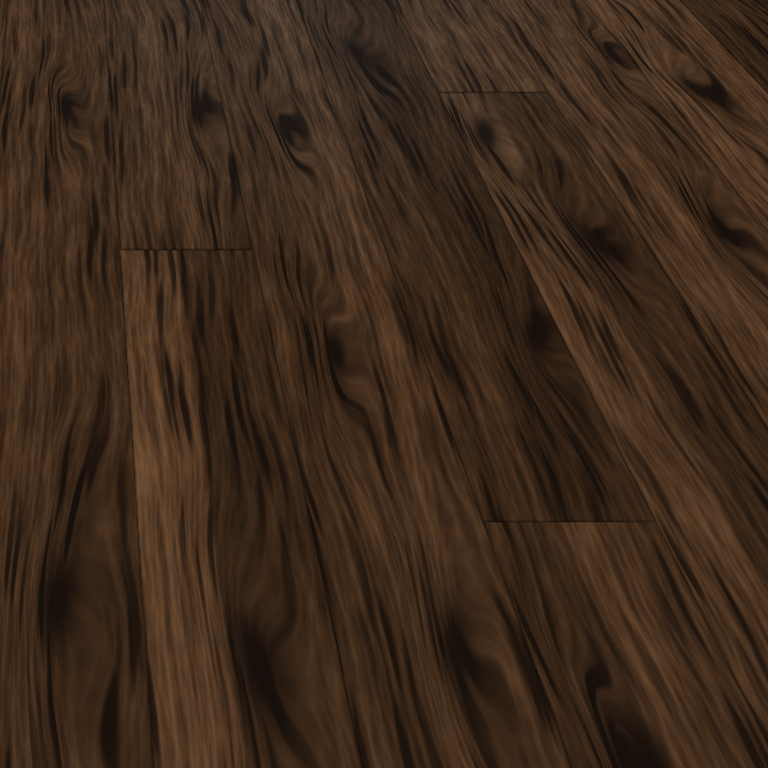
A Shadertoy shader for this texture:

```glsl
// Dark walnut plank floor seen at a slant: each point is projected onto the floor,
// assigned to a board, then shaded with stretched cellular grain, knots and veins.
// Boards converge on a vanishing point above the canvas; end joints are staggered.

const vec2 VANISH = vec2(0.08, 1.85);
const float BOARD_WIDTH = 0.147;
const float FIRST_EDGE = 0.065;
const float KNOT_SPACING = 0.23;

const vec3 UMBER = vec3(0.095, 0.062, 0.038);
const vec3 WALNUT = vec3(0.250, 0.168, 0.105);
const vec3 TAN = vec3(0.460, 0.325, 0.215);
const vec3 VEIN = vec3(0.075, 0.050, 0.036);
const vec3 SHEEN = vec3(0.045, 0.046, 0.050);

// Tone of the left and right strip of each board, before and beyond its joint
const float NEAR_TONE[16] = float[16](0.15, -0.05, 0.75, -0.35, -0.1, 0.2, -0.25, 0.15,
                                      0.5, -0.35, 0.35, 0.1, 0.7, 0.4, -0.5, -0.2);
const float FAR_TONE[16] = float[16](0.15, -0.05, 0.05, 0.1, -0.1, 0.2, -0.25, -0.65,
                                     0.1, 0.2, 0.35, 0.1, 0.7, 0.4, -0.5, -0.2);

vec2 hash22(vec2 p) {
    vec3 q = fract(p.xyx * vec3(0.1031, 0.1030, 0.0973));
    q += dot(q, q.yzx + 33.33);
    return fract((q.xx + q.yz) * q.zy);
}

// Distance to the nearest jittered cell point
float cellular(vec2 p) {
    vec2 cell = floor(p), f = fract(p);
    float nearest = 4.0;
    for (int j = -1; j <= 1; j++)
    for (int i = -1; i <= 1; i++) {
        vec2 o = vec2(i, j);
        vec2 d = o + hash22(cell + o) - f;
        nearest = min(nearest, dot(d, d));
    }
    return sqrt(nearest);
}

// Layered sines: the slow sideways drift of the grain
float drift(float v, float seed) {
    return 0.0035 * sin(v * 17.0 + seed) + 0.0018 * sin(v * 39.0 + seed * 2.3)
         + 0.0007 * sin(v * 91.0 + seed * 3.1);
}

// x: dark knot core, y: long halo that bends the grain into arches
vec2 knots(float x, float v, float board) {
    float row = floor(v / KNOT_SPACING);
    vec2 field = vec2(0.0);
    for (float j = -1.0; j <= 1.0; j++) {
        vec2 rnd = hash22(vec2(board * 7.0 + 31.0, row + j + 11.0));
        vec2 kind = hash22(rnd * 91.0 + 5.0);
        vec2 d = vec2(x - 0.15 - 0.7 * rnd.x,
                      v / KNOT_SPACING - row - j - 0.2 - 0.6 * rnd.y);
        d.x += 0.06 * sin(d.y * 9.0 + kind.x * 6.0);
        float size = mix(0.55, 1.1, kind.y) * step(0.35, kind.x) + 0.001;
        vec2 core = d / (vec2(0.09, 0.09) * size);
        vec2 halo = d / (vec2(0.20, 0.38) * size);
        field += vec2(exp(-dot(core, core)), exp(-dot(halo, halo)));
    }
    return field;
}

float boardTone(int board, float x, float beyond, float blur) {
    int k = clamp(2 * (board + 1), 0, 14);
    float side = smoothstep(0.43 - blur, 0.43 + blur, x);
    return mix(mix(NEAR_TONE[k], NEAR_TONE[k + 1], side),
               mix(FAR_TONE[k], FAR_TONE[k + 1], side), beyond);
}

vec3 woodRamp(float t) {
    vec3 low = mix(UMBER, WALNUT, clamp(t * 2.0, 0.0, 1.0));
    return mix(low, TAN, clamp(t * 2.0 - 1.0, 0.0, 1.3));
}

void mainImage(out vec4 fragColor, in vec2 fragCoord) {
    vec2 uv = fragCoord / iResolution.xy;

    // Project onto the floor: u runs across the boards, v along them
    float depth = VANISH.y - uv.y;
    float u = (uv.x - VANISH.x) / depth;
    float v = 1.0 / depth;
    vec2 pixel = vec2(v, v * v) / iResolution.xy;

    // Board and staggered end joint
    float across = (u - FIRST_EDGE) / BOARD_WIDTH;
    float board = floor(across), x = fract(across);
    float joint = 0.5 + mod(0.351 + 0.3765 * board, 0.95);
    float beyond = smoothstep(-pixel.y, pixel.y, v - joint);
    vec2 seed = floor(hash22(vec2(board + 20.0, step(joint, v) + 3.0)) * 60.0);

    // Grain at several scales, bent around the knots
    vec2 knot = knots(x, v, board + 40.0 * step(joint, v));
    float w = u + drift(v, seed.x) + 0.030 * knot.y;
    float broad = cellular(vec2(w * 24.0, v * 4.0) + seed) - 0.48;
    float streak = cellular(vec2(w * 85.0, v * 9.0) + seed.yx) - 0.48;
    float fine = cellular(vec2(w * 190.0, v * 26.0) + seed) - 0.48;
    float pore = cellular(vec2(w * 340.0, v * 85.0) + seed.yx) - 0.48;
    float fineFade = clamp(0.0055 / pixel.x * 0.5, 0.0, 1.0);
    float poreFade = clamp(0.0030 / pixel.x * 0.6, 0.0, 1.0);

    float tone = boardTone(int(board), x, beyond, max(0.03, pixel.x / BOARD_WIDTH));
    float shade = 0.53 + 0.25 * tone + 0.20 * broad + 0.20 * streak
                + 0.30 * fine * fineFade + 0.16 * pore * poreFade;
    vec3 color = woodRamp(shade);

    // Dark veins gather in patches and near knots
    float patches = smoothstep(0.10, -0.28, broad) * 0.55 + 0.15 + 0.4 * knot.y;
    float vein = smoothstep(-0.12, -0.36, streak + 0.2 * fine) * patches;
    color = mix(color, VEIN, clamp(vein + 0.85 * knot.x + 0.18 * knot.y, 0.0, 0.9));

    // Fine gaps between boards and at their ends
    float sideGap = min(x, 1.0 - x) * BOARD_WIDTH;
    float gap = 1.0 - smoothstep(0.0, 0.0012 + pixel.x, sideGap);
    float endGap = 1.0 - smoothstep(0.0, 0.0015 * v * v + pixel.y, abs(v - joint));
    color *= 1.0 - 0.32 * max(gap, endGap);

    // Cool window sheen at the far end
    float glow = exp(-pow((uv.x - 0.42) / 0.36, 2.0)) * smoothstep(0.55, 1.05, uv.y);
    color = mix(color, vec3(dot(color, vec3(0.33))), 0.22 * glow) + SHEEN * glow;

    fragColor = vec4(color, 1.0);
}
```
